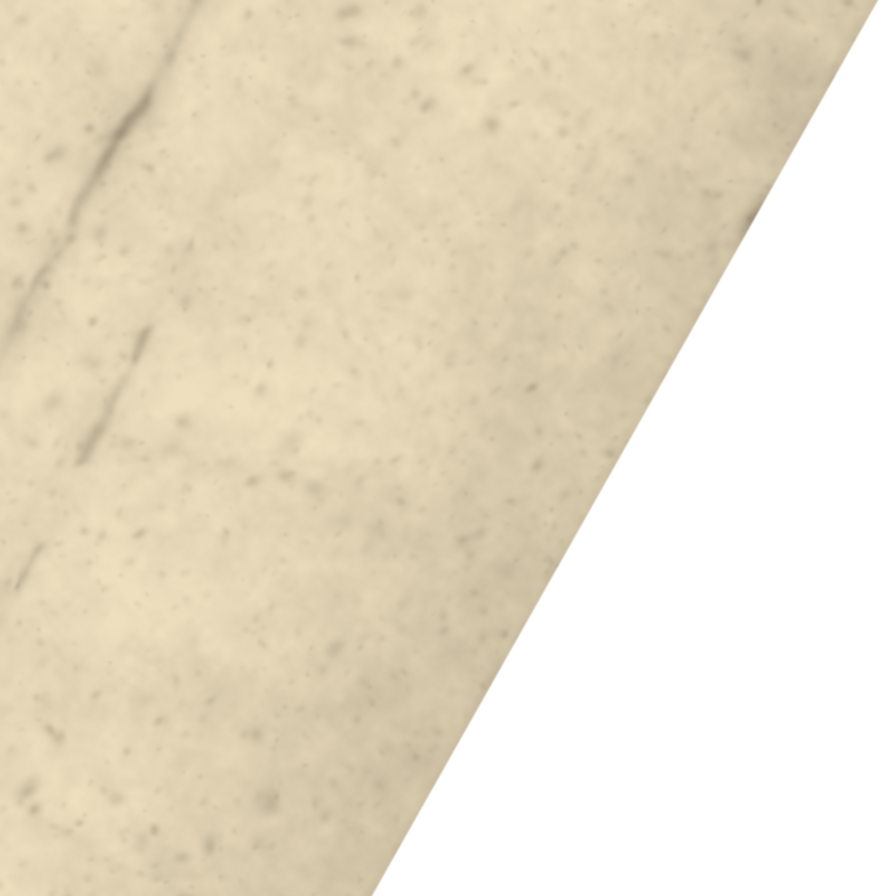
Give the GLSL for this texture, as a Shadertoy shader.

```glsl
float hash(vec2 p) {
    vec3 q = fract(vec3(p.xyx) * 0.1031);
    q += dot(q, q.yzx + 33.33);
    return fract((q.x + q.y) * q.z);
}

float noise(vec2 p) {
    vec2 i = floor(p), f = fract(p);
    f = f * f * (3.0 - 2.0 * f);
    return mix(mix(hash(i), hash(i + vec2(1, 0)), f.x),
               mix(hash(i + vec2(0, 1)), hash(i + vec2(1, 1)), f.x), f.y);
}

float fbm(vec2 p) {
    float sum = 0.0, amp = 0.5;
    for (int i = 0; i < 4; i++) {
        sum += amp * noise(p);
        p = mat2(1.6, 1.2, -1.2, 1.6) * p + 17.3;
        amp *= 0.55;
    }
    return sum;
}

// Soft dark grains, one candidate per cell
float grains(vec2 p, float density) {
    vec2 cell = floor(p);
    float sum = 0.0;
    for (int y = -1; y <= 1; y++)
    for (int x = -1; x <= 1; x++) {
        vec2 c = cell + vec2(x, y);
        vec2 offset = p - c - vec2(hash(c + 5.1), hash(c + 29.7));
        offset.x -= 0.4 * offset.y * (hash(c + 61.0) - 0.3);
        float size = mix(0.16, 0.36, hash(c + 43.0));
        float strength = step(hash(c + 11.0), density) * mix(0.3, 1.0, hash(c + 83.0));
        sum += strength * exp(-dot(offset, offset) / (size * size));
    }
    return sum;
}

float band(float x, float width) {
    return exp(-x * x / (width * width));
}

void mainImage(out vec4 fragColor, in vec2 fragCoord) {
    vec2 uv = fragCoord / iResolution.xy;
    float edge = 0.871 * (0.415 + 0.565 * uv.y - uv.x);
    vec2 warped = uv + 0.016 * (vec2(noise(uv * 22.0), noise(uv * 22.0 + 40.0)) - 0.5);

    // Broad shade toward the slanted edge, with cloudy mottling
    float shade = 0.004 + 0.075 * (1.0 - smoothstep(-0.02, 0.38, edge));
    shade += 0.075 * (fbm(uv * 9.0) - 0.45);
    shade += 0.062 * (fbm(warped * 38.0 + 7.0) - 0.45);
    shade += 0.022 * (noise(uv * 95.0) - 0.5);

    // Scattered grains, gathered in patches
    float patches = smoothstep(0.25, 0.7, noise(uv * 7.0 + 3.0));
    shade += 0.11 * (0.35 + 0.65 * patches) * grains(warped * 34.0, 0.22);
    shade += 0.05 * grains(warped * 62.0 + 9.0, 0.25);

    // Main vein and its fainter broken neighbour
    float across = warped.x - 0.575 * (warped.y - 0.61);
    float broken = smoothstep(0.3, 0.75, noise(warped * vec2(40.0, 26.0) + 12.0));
    float vein = band(across, 0.009) * (0.3 + 0.9 * broken) + 0.35 * band(across, 0.028);
    shade += 0.15 * vein * (0.5 + 0.7 * noise(uv * 14.0));
    float side = warped.x - 0.1 - 0.52 * (warped.y - 0.5);
    float fade = smoothstep(0.2, 0.4, uv.y) * (1.0 - smoothstep(0.7, 0.86, uv.y));
    shade += 0.13 * fade * (band(side, 0.009) * broken * broken + 0.2 * band(side, 0.035));

    // Dark rim and a short stain on the edge
    shade += 0.035 * band(edge, 0.008);
    shade += 0.16 * band(edge, 0.012) * band(uv.y - 0.755, 0.025);

    vec3 stone = vec3(0.917, 0.862, 0.735) - max(shade, -0.015) * vec3(1.0, 1.0, 0.87);
    fragColor = vec4(mix(vec3(1.0), stone, smoothstep(-0.0018, 0.0018, edge)), 1.0);
}
```
